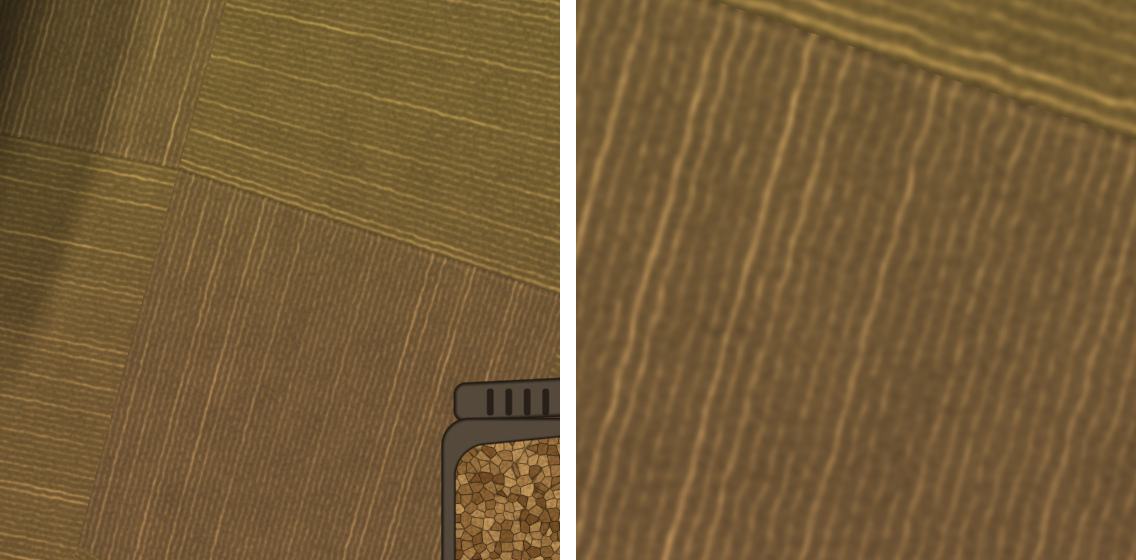
Left, the full canvas; right, a detail of the centre.
Write a Shadertoy shader that draws this texture.

```glsl
// Ribbed carpet tiles laid quarter-turned, crossed by a soft shadow, with the corner
// of a cork-filled dark frame resting on them. A skewed tile grid picks the direction
// of the cords; gradient noise wears them, and rounded boxes and cells make the frame.

const float TILE = 0.78;          // side of one carpet tile
const float PITCH = 0.0118;       // spacing of the cords
const vec2 CORNER = vec2(0.319, 0.698);

const vec3 CARPET_WARM = vec3(0.445, 0.338, 0.212);
const vec3 CARPET_OLIVE = vec3(0.455, 0.368, 0.205);
const vec3 FRAME_GREY = vec3(0.33, 0.285, 0.23);
const vec3 FRAME_DARK = vec3(0.12, 0.095, 0.07);
const vec3 CORK_DARK = vec3(0.44, 0.29, 0.13);
const vec3 CORK_LIGHT = vec3(0.74, 0.57, 0.34);

vec2 hash2(vec2 p) {
    vec3 q = fract(p.xyx * vec3(0.1031, 0.1030, 0.0973));
    q += dot(q, q.yzx + 33.33);
    return fract((q.xx + q.yz) * q.zy);
}

float cornerSlope(vec2 cell, vec2 offset) {
    return dot(hash2(cell) * 2.0 - 1.0, offset);
}

float gradientNoise(vec2 p) {
    vec2 i = floor(p), f = p - i, e = vec2(0.0, 1.0);
    vec2 w = f * f * f * (f * (f * 6.0 - 15.0) + 10.0);
    float low = mix(cornerSlope(i, f), cornerSlope(i + e.yx, f - e.yx), w.x);
    float high = mix(cornerSlope(i + e.xy, f - e.xy), cornerSlope(i + e.yy, f - e.yy), w.x);
    return mix(low, high, w.y);
}

float roundBox(vec2 p, vec2 halfSize, float radius) {
    vec2 d = abs(p) - halfSize + radius;
    return length(max(d, 0.0)) + min(max(d.x, d.y), 0.0) - radius;
}

float coverage(float dist, float px) {
    return clamp(0.5 - dist / px, 0.0, 1.0);
}

// Skewed floor coordinates, fanning slightly with perspective
vec2 floorPlane(vec2 p) {
    float u = p.x - (0.28 + 0.06 * p.x) * p.y;
    float v = u < 0.0 ? p.y + 0.2 * p.x : (p.y + 0.33 * p.x) / (1.0 + 0.35 * p.x);
    return vec2(u, v);
}

// Relief of the cords: x runs across them, y along them
float cords(vec2 q, float seed) {
    float c = q.x / PITCH + 0.3 * gradientNoise(q * vec2(30.0, 45.0));
    float id = floor(c), f = c - id - 0.5;
    float ridge = exp(-18.0 * f * f);
    float pale = smoothstep(0.5, 1.0, hash2(vec2(id, seed) + 51.0).x);
    float twist = gradientNoise(vec2(id * 7.3 + seed, q.y * 85.0));
    float wear = gradientNoise(vec2(id * 3.7 + seed, q.y * 7.0));
    return ridge * (0.16 + pale * (0.28 + 0.4 * wear) + 0.3 * twist) - 0.09;
}

vec3 carpet(vec2 uv) {
    vec2 plane = floorPlane(uv - CORNER);
    vec2 tile = floor(plane / TILE);
    float turned = mod(tile.x + tile.y, 2.0);
    // The tiles on the main diagonal run sideways
    float sideways = mod(tile.x - tile.y, 2.0) < 0.5 ? 1.0 : 0.0;
    vec2 q = sideways > 0.5 ? plane.yx : plane;
    float relief = cords(q, tile.x * 5.0 + tile.y * 11.0 + turned);
    relief += 0.13 * gradientNoise(uv * 150.0) + 0.07 * gradientNoise(uv * 14.0);
    // Pale edge and dark joint where tiles meet
    float seam = abs(plane.y);
    relief += 0.1 * exp(-pow((seam - 0.007) / 0.003, 2.0)) - 0.1 * exp(-pow(seam / 0.003, 2.0));
    vec3 base = mix(CARPET_WARM, CARPET_OLIVE, smoothstep(0.25, 0.9, uv.y));
    base *= mix(vec3(1.0), vec3(1.02, 1.04, 0.94), sideways);
    return base * (1.03 + relief);
}

// Soft curved shadow falling from the upper left
float shadow(vec2 uv) {
    float h = 1.0 - uv.y;
    float d = 0.27 - 0.27 * h - 0.1 * h * h - uv.x;
    float band = 0.22 * smoothstep(-0.02, 0.04, d) * smoothstep(0.2, 0.5, uv.y);
    return (1.0 - band) * (1.0 - 0.5 * smoothstep(0.12, 0.28, d));
}

// Cork granules from the two nearest cell centres
vec3 cork(vec2 p) {
    vec2 cell = floor(p), nearestId = cell;
    float first = 9.0, second = 9.0;
    for (int k = 0; k < 9; k++) {
        vec2 id = cell + vec2(k % 3 - 1, k / 3 - 1);
        float d = length(id + hash2(id) - p);
        if (d < first) { second = first; first = d; nearestId = id; }
        else second = min(second, d);
    }
    vec3 grain = mix(CORK_DARK, CORK_LIGHT, hash2(nearestId + 19.0).x);
    grain *= 1.0 + 0.25 * gradientNoise(p * 3.0);
    return grain * mix(0.6, 1.0, smoothstep(0.0, 0.22, second - first));
}

void mainImage(out vec4 fragColor, in vec2 fragCoord) {
    vec2 uv = fragCoord / iResolution.xy;
    float px = 1.5 / iResolution.y;
    vec3 color = carpet(uv) * shadow(uv);

    // Hinge bar with a row of slots
    float bar = roundBox(uv - vec2(1.11, 0.283 + 0.05 * (uv.x - 0.85)), vec2(0.3, 0.035), 0.02);
    vec3 barColor = mix(FRAME_GREY, FRAME_DARK, smoothstep(-0.009, 0.0, bar));
    float slotX = (fract((uv.x - 0.865) / 0.033) - 0.5) * 0.033;
    float slot = roundBox(vec2(slotX + 0.006, uv.y - 0.282), vec2(0.006, 0.024), 0.005);
    barColor = mix(barColor, FRAME_DARK, 0.85 * coverage(slot, px) * step(0.865, uv.x));
    color = mix(color, barColor, coverage(bar, px));

    // Frame body and its cork panel
    float body = roundBox(uv - vec2(1.088, -0.023), vec2(0.3, 0.277), 0.05);
    float panel = roundBox(uv - vec2(1.114, -0.1 + 0.1 * (uv.x - 0.9)), vec2(0.3, 0.309), 0.05);
    float rim = max(smoothstep(-0.008, 0.0, body), 1.0 - smoothstep(0.0, 0.006, panel));
    color = mix(color, mix(FRAME_GREY, FRAME_DARK, rim), coverage(body, px));
    color = mix(color, cork(uv * 58.0), coverage(panel, px));
    fragColor = vec4(color, 1.0);
}
```
